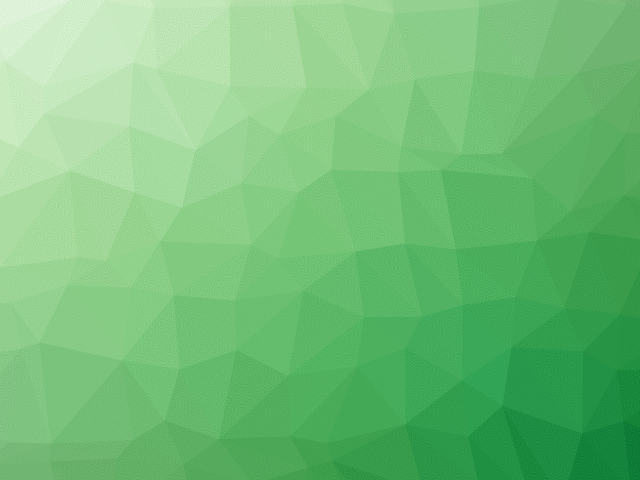
Write a Shadertoy shader that draws this background.

```glsl
// A low-poly sheet of green triangles, pale at the upper left and deep at the lower right.
// A jittered lattice is split into triangles; each takes one flat colour from its middle,
// the mean of a ramp running rightward and the same ramp running downward, plus fine stipple.

const float CELLS_HIGH = 8.3;      // lattice rows over the canvas height
const float JITTER = 0.76;         // full range of vertex displacement, in cells
const float RAMP_START = 0.07;     // part of the ramp that the canvas spans
const float RAMP_END = 0.95;
const float OFF_AXIS_WARMTH = 0.07; // blue removed toward the two muted corners
const float FACET_TINT = 0.018;    // brightness range between facets
const float GRAIN_MIN = 0.010;     // stipple strength on the calmest facet
const float GRAIN_MAX = 0.034;     // and on the roughest
const float GRAIN_WAVES = 140.0;   // stipple periods over the canvas height
const float TAU = 6.28319;

const int LAST_STOP = 4;
const vec3 GREENS[5] = vec3[5](
    vec3(0.929, 0.973, 0.914),     // mist
    vec3(0.729, 0.894, 0.702),     // pale leaf
    vec3(0.455, 0.769, 0.463),     // leaf
    vec3(0.192, 0.639, 0.329),     // grass
    vec3(0.000, 0.427, 0.173));    // forest

vec2 hash2(vec2 cell) {
    vec3 q = fract(cell.xyx * vec3(0.1031, 0.1030, 0.0973));
    q += dot(q, q.yzx + 33.33);
    return fract((q.xx + q.yz) * q.zy);
}

vec2 latticeVertex(vec2 cell) {
    return cell + JITTER * (hash2(cell + 57.0) - 0.5);
}

float cross2(vec2 a, vec2 b) {
    return a.x * b.y - a.y * b.x;
}

// Twice the signed area, positive when counter-clockwise.
float signedArea(vec2 a, vec2 b, vec2 c) {
    return cross2(b - a, c - a);
}

// Distance to the left of the line from a to b.
float edgeDistance(vec2 p, vec2 a, vec2 b) {
    return cross2(b - a, p - a) / length(b - a);
}

vec3 greenRamp(float t) {
    float s = mix(RAMP_START, RAMP_END, clamp(t, 0.0, 1.0)) * float(LAST_STOP);
    int stop = min(int(s), LAST_STOP - 1);
    return mix(GREENS[stop], GREENS[stop + 1], s - float(stop));
}

// Irregular stipple from warped sines.
float stipple(vec2 p) {
    vec2 w = p / CELLS_HIGH * GRAIN_WAVES * TAU;
    w += 1.4 * sin(w.yx * 0.31 + 1.7 * sin(w * 0.083));
    return sin(w.x + 0.37 * w.y) * sin(w.y - 0.29 * w.x);
}

// One flat colour per facet, by the place of its middle on the canvas.
vec3 facetColour(vec2 middle, vec2 extent, float tint) {
    float across = middle.x / extent.x;
    float down = 1.0 - middle.y / extent.y;
    vec3 colour = 0.5 * (greenRamp(across) + greenRamp(down));
    colour.b -= OFF_AXIS_WARMTH * min(abs(across - down), 1.0);
    return colour + FACET_TINT * (tint - 0.5);
}

// Facet colour in rgb and its smooth-edged coverage in a, premultiplied.
vec4 facet(vec2 p, vec2 a, vec2 b, vec2 c, vec2 extent, float pixel) {
    float inside = min(edgeDistance(p, a, b),
                   min(edgeDistance(p, b, c), edgeDistance(p, c, a)));
    float coverage = clamp(inside / pixel + 0.5, 0.0, 1.0);
    if (coverage <= 0.0) return vec4(0.0);

    vec2 middle = (a + b + c) / 3.0;
    vec2 variety = hash2(floor(middle * 40.0));
    vec3 colour = facetColour(middle, extent, variety.y);
    colour += mix(GRAIN_MIN, GRAIN_MAX, variety.x) * stipple(p);
    return coverage * vec4(colour, 1.0);
}

void mainImage(out vec4 fragColor, in vec2 fragCoord) {
    float pixel = CELLS_HIGH / iResolution.y;
    vec2 p = fragCoord * pixel;
    vec2 extent = iResolution.xy * pixel;
    vec2 home = floor(p);
    vec4 sum = vec4(0.0);

    // Jitter may push a neighbouring quad over this point, so visit all nine.
    for (int j = -1; j <= 1; j++) {
        for (int i = -1; i <= 1; i++) {
            vec2 cell = home + vec2(float(i), float(j));
            vec2 a = latticeVertex(cell);
            vec2 b = latticeVertex(cell + vec2(1.0, 0.0));
            vec2 c = latticeVertex(cell + vec2(1.0, 1.0));
            vec2 d = latticeVertex(cell + vec2(0.0, 1.0));

            // Cut along the diagonal that leaves the larger smallest triangle.
            float cutAC = min(signedArea(a, b, c), signedArea(a, c, d));
            float cutBD = min(signedArea(b, c, d), signedArea(b, d, a));
            if (cutBD > cutAC) {
                vec2 first = a;
                a = b; b = c; c = d; d = first;
            }
            sum += facet(p, a, b, c, extent, pixel);
            sum += facet(p, a, c, d, extent, pixel);
        }
    }
    fragColor = vec4(sum.rgb / max(sum.a, 0.001), 1.0);
}
```
